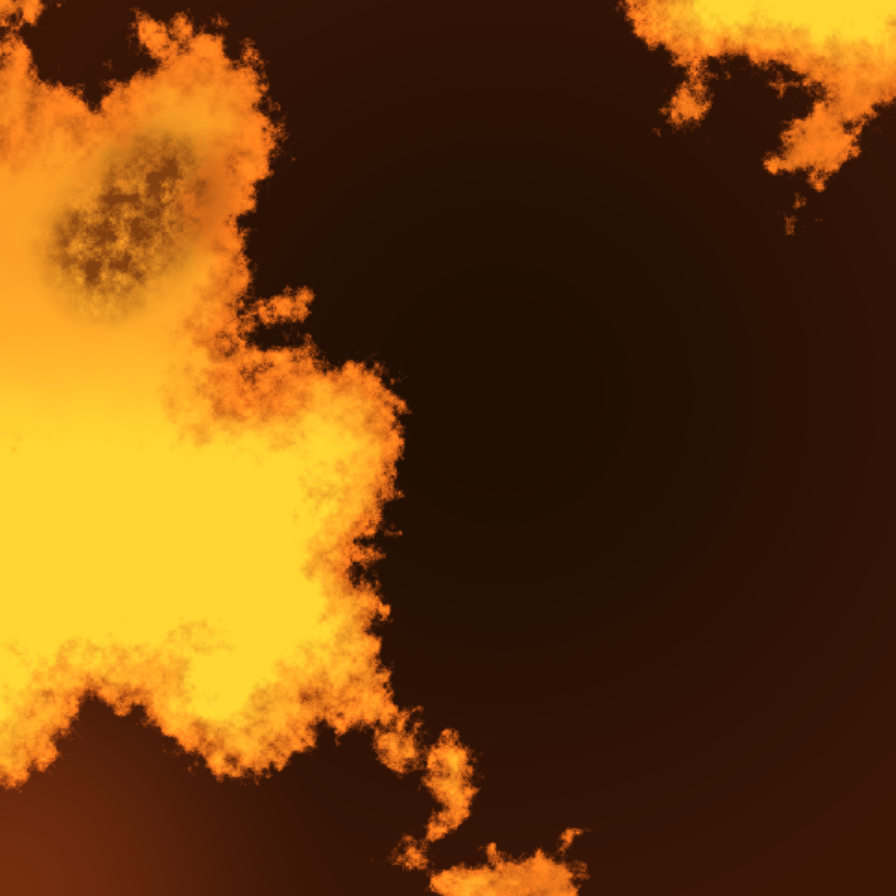
A WebGL 2 fragment shader for this background:

```glsl
#version 300 es
precision highp float;

uniform vec2 u_resolution;
out vec4 outColor;

float hash(vec2 p) {
    vec3 q = fract(p.xyx * 0.1031);
    q += dot(q, q.yzx + 33.33);
    return fract((q.x + q.y) * q.z);
}

float valueNoise(vec2 p) {
    vec2 cell = floor(p);
    vec2 f = fract(p);
    f = f * f * (3.0 - 2.0 * f);
    return mix(mix(hash(cell), hash(cell + vec2(1, 0)), f.x),
               mix(hash(cell + vec2(0, 1)), hash(cell + vec2(1, 1)), f.x), f.y);
}

float fbm(vec2 p) {
    float sum = 0.0, weight = 0.5, total = 0.0;
    for (int i = 0; i < 5; i++) {
        sum += weight * valueNoise(p);
        total += weight;
        weight *= 0.62;
        p = p * 2.03 + 17.3;
    }
    return sum / total;
}

float circle(vec2 p, vec2 center, float radius) {
    return length(p - center) - radius;
}

float box(vec2 p, vec2 low, vec2 high) {
    vec2 d = abs(p - 0.5 * (low + high)) - 0.5 * (high - low);
    return length(max(d, 0.0)) + min(max(d.x, d.y), 0.0);
}

float capsule(vec2 p, vec2 a, vec2 b, float radius) {
    vec2 ab = b - a;
    float t = clamp(dot(p - a, ab) / dot(ab, ab), 0.0, 1.0);
    return length(p - a - ab * t) - radius;
}

float blend(float a, float b) {
    float h = max(0.03 - abs(a - b), 0.0) / 0.03;
    return min(a, b) - h * h * 0.0075;
}

// Large billow on the left
float leftCloud(vec2 p) {
    float d = box(p, vec2(-0.5, 0.205), vec2(0.425, 0.6));
    d = blend(d, box(p, vec2(-0.5, 0.4), vec2(0.285, 0.89)));
    d = blend(d, circle(p, vec2(0.355, 0.51), 0.11));
    d = blend(d, capsule(p, vec2(0.27, 0.67), vec2(0.335, 0.66), 0.02));
    d = blend(d, circle(p, vec2(0.21, 0.865), 0.105));
    d = blend(d, capsule(p, vec2(0.17, 0.95), vec2(0.25, 0.96), 0.022));
    d = blend(d, circle(p, vec2(-0.01, 0.88), 0.085));
    d = blend(d, capsule(p, vec2(-0.1, 0.99), vec2(0.03, 1.0), 0.035));
    d = blend(d, circle(p, vec2(0.25, 0.25), 0.115));
    d = blend(d, circle(p, vec2(-0.03, 0.23), 0.115));
    return blend(d, capsule(p, vec2(0.41, 0.22), vec2(0.45, 0.165), 0.02));
}

// Loose wisps at the bottom and the bank at the upper right
float smallClouds(vec2 p) {
    float d = capsule(p, vec2(0.51, 0.16), vec2(0.5, 0.085), 0.023);
    d = min(d, capsule(p, vec2(0.5, 0.085), vec2(0.45, 0.045), 0.018));
    d = min(d, capsule(p, vec2(0.52, 0.015), vec2(0.605, 0.02), 0.038));
    d = min(d, capsule(p, vec2(0.61, 0.04), vec2(0.64, 0.065), 0.016));
    d = min(d, capsule(p, vec2(0.8, 1.02), vec2(1.1, 0.99), 0.11));
    d = blend(d, capsule(p, vec2(0.76, 0.96), vec2(0.765, 0.88), 0.018));
    d = blend(d, capsule(p, vec2(0.98, 0.92), vec2(0.885, 0.82), 0.028));
    return blend(d, capsule(p, vec2(0.885, 0.82), vec2(0.885, 0.75), 0.014));
}

void main() {
    vec2 p = gl_FragCoord.xy / u_resolution;

    // Dark backdrop, warmer toward the lower left corner
    float away = length(p - vec2(0.56, 0.56));
    vec3 color = mix(vec3(0.125, 0.055, 0.012), vec3(0.23, 0.085, 0.025), smoothstep(0.0, 0.75, away));
    color += vec3(0.22, 0.09, 0.03) * (1.0 - smoothstep(0.0, 0.4, length(p)));

    // Ragged depth inside the clouds
    float billow = fbm(p * 13.0 + 4.0) - 0.5;
    float grain = fbm(p * 58.0) - 0.5;
    float depth = -min(leftCloud(p), smallClouds(p)) + billow * 0.085 + grain * 0.055;
    float cover = smoothstep(-0.004, 0.018, depth);

    // Heat grows with depth and varies with height
    float leftHeat = mix(0.3, 1.0, 1.0 - smoothstep(0.4, 0.75, p.y));
    float rightHeat = smoothstep(0.86, 0.98, p.y);
    float warmth = mix(leftHeat, rightHeat, smoothstep(0.5, 0.65, p.x));
    float heat = smoothstep(0.0, 0.11, depth) * warmth + billow * 0.12;

    vec3 fire = mix(vec3(0.70, 0.29, 0.07), vec3(0.94, 0.47, 0.11), smoothstep(0.0, 0.03, depth));
    fire = mix(fire, vec3(1.0, 0.66, 0.16), smoothstep(0.02, 0.45, heat));
    fire = mix(fire, vec3(1.0, 0.84, 0.20), smoothstep(0.42, 0.9, heat));
    fire *= 1.0 + grain * 0.6 * (1.0 - smoothstep(0.0, 0.1, depth));

    // Smoky hollow in the upper billow
    float hollow = 1.0 - smoothstep(0.0, 0.1, capsule(p, vec2(0.12, 0.72), vec2(0.18, 0.785), 0.0));
    float smoke = clamp(hollow * (0.7 + grain * 2.2 + billow), 0.0, 0.8);
    fire = mix(fire, vec3(0.40, 0.16, 0.04), smoke);

    outColor = vec4(mix(color, fire, cover), 1.0);
}
```
